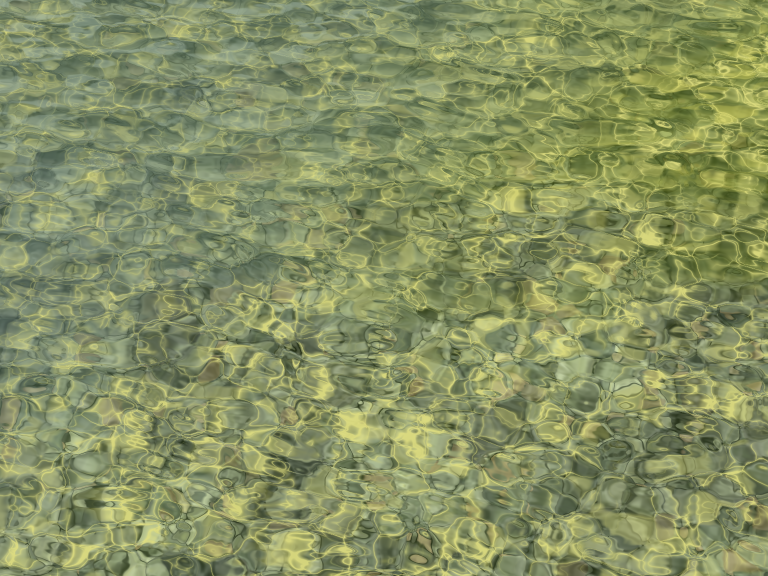
Reproduce this texture procedurally as a WebGL 2 fragment shader.

```glsl
#version 300 es
precision highp float;
// Sunlit pebbles under clear rippling water, with broken caustic light and green reflections.
uniform vec2 u_resolution;
out vec4 fragColor;

vec2 hash2(vec2 p) {
    vec3 q = fract(p.xyx * vec3(0.1031, 0.1030, 0.0973));
    q += dot(q, q.yzx + 33.33);
    return fract((q.xx + q.yz) * q.zy);
}

float noise(vec2 p) {
    vec2 i = floor(p), f = fract(p);
    f = f * f * f * (f * (f * 6.0 - 15.0) + 10.0);
    return mix(mix(hash2(i).x, hash2(i + vec2(1, 0)).x, f.x),
               mix(hash2(i + vec2(0, 1)).x, hash2(i + vec2(1, 1)).x, f.x), f.y);
}

// Cellular field: x = gap to the neighbouring cell, y = distance to centre, zw = cell id
vec4 cells(vec2 p) {
    vec2 base = floor(p), id = vec2(0.0);
    float first = 9.0, second = 9.0;
    for (int y = -1; y <= 1; y++)
    for (int x = -1; x <= 1; x++) {
        vec2 cell = base + vec2(x, y);
        float d = length(cell + 0.1 + 0.8 * hash2(cell) - p);
        if (d < first) { second = first; first = d; id = cell; }
        else second = min(second, d);
    }
    return vec4(second - first, first, id);
}

// Water surface: wide crests lying across the view, with smaller chop
float waves(vec2 p) {
    p += 0.05 * vec2(noise(p * 9.0 + 60.0), noise(p * 3.0));
    return noise(p * vec2(7.0, 21.0)) + 0.55 * noise(mat2(0.94, 0.34, -0.34, 0.94) * p * vec2(24.0, 36.0) + 7.3);
}

vec2 waveSlope(vec2 p) {
    float e = 0.003, h = waves(p);
    return (vec2(waves(p + vec2(e, 0)), waves(p + vec2(0, e))) - h) / e;
}

// One layer of rounded stones, rgb and coverage
vec4 stones(vec2 p, float size, float share) {
    vec2 q = p / size + 0.3 * vec2(noise(p * 25.0), noise(p * 25.0 + 40.0));
    vec4 c = cells(q);
    vec2 rnd = hash2(c.zw + 91.0), kind = hash2(c.zw + 17.0);
    vec3 col = mix(vec3(0.34, 0.39, 0.27), vec3(0.55, 0.59, 0.41), rnd.x);
    col = mix(col, vec3(0.56, 0.49, 0.31), 0.6 * smoothstep(0.90, 0.97, rnd.y));
    col *= 1.08 - 0.45 * c.y * c.y + 0.22 * (noise(q * 4.0) - 0.5);
    return vec4(col, smoothstep(0.02, 0.18, c.x) * step(kind.x, share));
}

// Light focused on the bed: an uneven network, faint where the patches fade
float caustics(vec2 p) {
    vec2 bend = vec2(noise(p * 22.0), noise(p * 22.0 + 31.0)) - 0.5;
    float wide = cells(p * vec2(13.0, 21.0) + 1.4 * bend).x;
    float fine = cells(p * vec2(25.0, 40.0) + 1.6 * bend.yx + 50.0).x;
    float patches = smoothstep(0.25, 0.7, noise(p * vec2(15.0, 23.0) + 12.0));
    float other = smoothstep(0.35, 0.75, noise(p * vec2(19.0, 27.0) + 80.0));
    return (0.12 + 0.88 * patches) * (0.65 * exp(-13.0 * wide) + 0.15 * exp(-3.5 * wide))
         + 0.6 * other * exp(-8.0 * fine);
}

vec3 water(vec2 p) {
    // Foreshortened bed, then refraction through the surface
    vec2 bed = vec2((p.x - 0.667) * (1.0 + 0.25 * p.y), p.y * (1.0 + 0.4 * p.y));
    float far = smoothstep(0.35, 1.0, p.y);
    vec2 slope = waveSlope(bed);
    vec2 seen = bed + slope * mix(0.0010, 0.0016, far);

    // Gravel, pebbles and a few cobbles
    vec3 col = vec3(0.30, 0.34, 0.21) + 0.2 * (noise(seen * 100.0) - 0.5);
    vec4 layer = stones(seen, 0.025, 0.92);
    col = mix(col, layer.rgb, layer.a);
    layer = stones(seen + 3.7, 0.046, 0.60);
    col = mix(col, layer.rgb, layer.a);
    layer = stones(seen + 8.1, 0.085, 0.10);
    col = mix(col, layer.rgb * 0.82, layer.a);
    col *= 0.84 + 0.32 * noise(seen * vec2(5.0, 7.0) + 4.0);

    // Fine refracted mottling and grit
    col += 0.20 * (noise(seen * vec2(50.0, 75.0)) - 0.5);
    col += 0.12 * (noise(seen * vec2(120.0, 150.0) + 9.0) - 0.5);

    // Green bank mirrored at the far right, pale sky at the far left
    float drift = noise(bed * vec2(3.0, 9.0) + 5.0) - 0.5;
    float green = smoothstep(0.45, 0.9, p.y + 0.35 * drift + 0.22 * (p.x - 0.6));
    float sky = smoothstep(0.2, 1.0, p.y - 0.8 * p.x + 0.4 + 0.3 * drift);
    float tilt = smoothstep(-9.0, 13.0, slope.y);
    col = mix(col, mix(vec3(0.28, 0.35, 0.04), vec3(0.58, 0.62, 0.19), tilt), 0.60 * green * (1.0 - 0.5 * sky));
    col = mix(col, mix(vec3(0.31, 0.39, 0.36), vec3(0.49, 0.56, 0.50), tilt), 0.50 * sky);

    // Sunlit spots, caustic lines and streaks on the far ripples
    float spots = smoothstep(0.58, 0.85, noise(seen * vec2(26.0, 40.0) + 23.0));
    float light = caustics(bed + slope * 0.0010) + 0.38 * spots;
    light *= 1.0 - 0.35 * sky;
    col = mix(col, vec3(0.86, 0.85, 0.46), clamp(light, 0.0, 0.92));
    float streak = smoothstep(0.60, 0.85, noise(bed * vec2(20.0, 65.0) + slope * 0.04));
    col = mix(col, mix(vec3(0.78, 0.77, 0.30), vec3(0.64, 0.71, 0.62), sky), 0.45 * streak * far);

    // Thin veil of lit water, then overall clarity
    col = mix(col, vec3(0.46, 0.55, 0.45), 0.12);
    return vec3(0.515, 0.555, 0.36) + 1.16 * (col - vec3(0.50, 0.54, 0.335));
}

void main() {
    vec3 sum = vec3(0.0);
    for (int i = 0; i < 4; i++) {
        vec2 offset = vec2(i % 2, i / 2) * 0.5 - 0.25;
        sum += water((gl_FragCoord.xy + offset) / u_resolution.y);
    }
    fragColor = vec4(sum / 4.0, 1.0);
}
```
